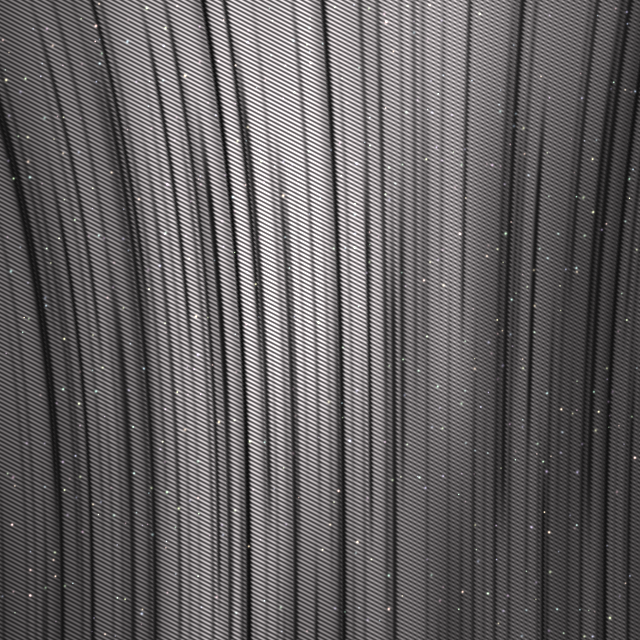
A Shadertoy shader for this texture:

```glsl
// Pleated satin: dark folds fan out toward the top over a fine diagonal weave.
// A closed-form warp straightens the folds, so each is a Gaussian in fold space;
// broad glows light the cloth and hashed cells scatter glitter over it.

const float TAU = 6.2831853;
const float RIBS = 150.0;
const vec3 CLOTH_TINT = vec3(1.02, 0.985, 0.995);

// Main folds: position at the hem, depth, lower end, upper end
const int FOLD_COUNT = 12;
const vec4 FOLDS[FOLD_COUNT] = vec4[FOLD_COUNT](
    vec4(0.098, 0.85, -0.2, 1.2), vec4(0.208, 0.70, -0.2, 0.55),
    vec4(0.243, 0.80, -0.2, 0.9), vec4(0.360, 0.75, -0.2, 0.8),
    vec4(0.390, 0.97, -0.2, 1.2), vec4(0.423, 0.80, 0.2, 0.9),
    vec4(0.462, 0.70, -0.2, 0.75), vec4(0.538, 0.90, -0.2, 1.2),
    vec4(0.617, 0.75, -0.2, 0.6), vec4(0.785, 0.80, 0.2, 1.2),
    vec4(0.918, 0.80, 0.2, 1.2), vec4(0.945, 0.90, -0.2, 1.2));

float hash(vec2 p) {
    vec3 q = fract(p.xyx * vec3(0.1031, 0.1030, 0.0973));
    q += dot(q, q.yzx + 33.33);
    return fract((q.x + q.y) * q.z);
}

float noise(vec2 p) {
    vec2 i = floor(p), f = fract(p);
    f = f * f * (3.0 - 2.0 * f);
    return mix(mix(hash(i), hash(i + vec2(1, 0)), f.x),
               mix(hash(i + vec2(0, 1)), hash(i + vec2(1, 1)), f.x), f.y);
}

float bell(float d, float width) {
    float t = d / width;
    return exp(-t * t);
}

float glow(vec2 p, vec2 centre, vec2 size) {
    vec2 d = (p - centre) / size;
    return exp(-dot(d, d));
}

// Horizontal position of the hem point whose fold passes through p
float foldSpace(vec2 p) {
    float spread = pow(max(p.y, 0.0), 2.4);
    return (p.x + 0.176 * spread) / (1.0 + 0.265 * spread);
}

float span(float h, float low, float high) {
    return smoothstep(low - 0.08, low + 0.08, h)
         * (1.0 - smoothstep(high - 0.12, high + 0.08, h));
}

// Light left by the listed folds: a narrow core and a soft shadow beside it
float mainFolds(float u, float h) {
    float light = 1.0;
    for (int i = 0; i < FOLD_COUNT; i++) {
        vec4 fold = FOLDS[i];
        float d = u - fold.x;
        float shade = max(bell(d, 0.0042), 0.35 * bell(d + 0.005, 0.010));
        light *= 1.0 - fold.y * shade * span(h, fold.z, fold.w);
    }
    return light;
}

// Light left by one layer of jittered pleats of random length
float pleats(float u, float h, float count, float depth, float seed) {
    float cell = floor(u * count);
    float centre = 0.3 + 0.4 * hash(vec2(cell, seed));
    float strength = depth * (0.3 + 0.7 * hash(vec2(cell, seed + 7.0)));
    float low = 1.1 * hash(vec2(cell, seed + 13.0)) - 0.5;
    float high = low + 0.4 + 0.6 * hash(vec2(cell, seed + 19.0));
    float d = (fract(u * count) - centre) / count;
    return 1.0 - strength * bell(d, 0.0032) * span(h, low, high);
}

// Diagonal ribs broken by upright threads, faded where too fine to resolve
float weave(float phase, float thread, float broken) {
    float rib = sin(TAU * phase);
    float knots = rib * (0.7 + 0.3 * sin(TAU * thread));
    float fade = 1.0 - smoothstep(0.5, 1.1, fwidth(phase));
    return fade * mix(rib, knots, broken);
}

float illumination(vec2 p, float u) {
    float light = 0.21;
    light += 0.34 * glow(p, vec2(0.42, 0.74), vec2(0.27, 0.48));
    light += 0.18 * glow(p, vec2(0.56, 1.05), vec2(0.38, 0.30));
    light += 0.17 * glow(p, vec2(0.39, 0.08), vec2(0.20, 0.40));
    light += 0.10 * glow(p, vec2(0.60, 0.50), vec2(0.18, 0.25));
    return light * (0.82 + 0.36 * noise(vec2(u * 17.0, p.y * 2.0)));
}

vec3 glitter(vec2 p, float cells, float seed) {
    vec2 id = floor(p * cells);
    vec2 centre = 0.2 + 0.6 * vec2(hash(id + seed), hash(id + seed + 31.0));
    float present = step(0.87, hash(id + seed + 57.0));
    float size = 0.0011 + 0.0011 * hash(id + seed + 73.0);
    float d = length(fract(p * cells) - centre) / cells;
    float hue = hash(id + seed + 91.0);
    vec3 tint = 0.86 + 0.14 * cos(TAU * (hue + vec3(0.0, 0.33, 0.67)));
    return tint * present * bell(d, size) * (0.35 + 0.65 * hue);
}

void mainImage(out vec4 fragColor, in vec2 fragCoord) {
    vec2 p = fragCoord / iResolution.xy;
    float u = foldSpace(p);
    float phase = RIBS * (p.y + 0.52 * p.x);

    // Cloth under broad light, with its woven grain
    float grain = weave(phase, RIBS * u, smoothstep(0.45, 0.75, p.x));
    float cloth = illumination(p, u) * (1.08 + 0.58 * grain);

    // Folds, their edges serrated by the ribs
    float edge = u + 0.0007 * sin(TAU * phase);
    cloth *= mainFolds(edge, p.y);
    cloth *= pleats(edge, p.y, 37.0, 0.85, 3.0) * pleats(edge, p.y, 59.0, 0.5, 41.0);

    vec3 color = CLOTH_TINT * (0.05 + cloth);
    color += glitter(p, 37.0, 5.0) + 0.6 * glitter(p, 53.0, 113.0);
    fragColor = vec4(clamp(color, 0.0, 1.0), 1.0);
}
```
